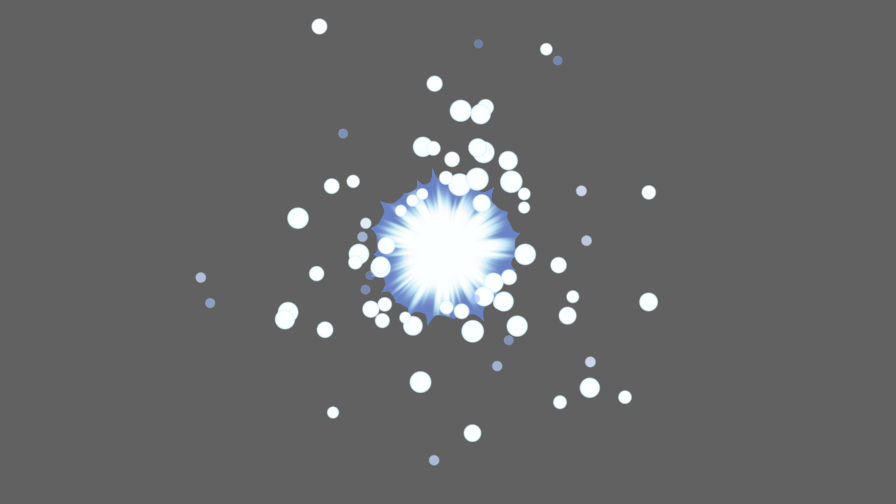
This background is drawn by a Shadertoy shader. Its source:

```glsl
// A white-blue energy burst with a ragged rim, throwing round sparks over flat grey.

#define BURST_CENTER vec2(-0.006, 0.006)
#define BURST_RADIUS 0.136
#define SPIKE_HEIGHT 0.026
#define RAY_DETAIL 8.0
#define SPARK_COUNT 76
#define SPARK_INNER 0.115
#define SPARK_SPREAD 0.40
#define SPARK_SIZE 0.023
#define GREY vec3(0.38)
#define DEEP_BLUE vec3(0.42, 0.53, 0.82)
#define PALE_CYAN vec3(0.76, 0.93, 1.0)
#define HOT_WHITE vec3(0.99, 1.0, 1.0)

float hash(vec2 p) {
    return fract(sin(dot(p, vec2(127.1, 311.7))) * 43758.5453);
}

float noise(vec2 p) {
    vec2 cell = floor(p);
    vec2 f = fract(p);
    f = f * f * (3.0 - 2.0 * f);
    float low = mix(hash(cell), hash(cell + vec2(1.0, 0.0)), f.x);
    float high = mix(hash(cell + vec2(0.0, 1.0)), hash(cell + 1.0), f.x);
    return mix(low, high, f.y);
}

// Concave scallops that meet in thin outward points.
float rimRadius(float angle) {
    float scallop = 1.0 - abs(sin(11.0 * angle + 0.9 * sin(3.0 * angle + 1.0)));
    float height = 0.6 + 0.4 * sin(7.0 * angle + 2.0);
    float sway = 0.004 * sin(5.0 * angle + 0.6);
    return BURST_RADIUS + sway + SPIKE_HEIGHT * height * scallop * scallop;
}

vec3 addBurst(vec3 color, vec2 p, float pixel) {
    float dist = length(p);
    float angle = atan(p.y, p.x);
    float rim = rimRadius(angle);

    // Noise sampled on the unit circle gives seamless radial streaks.
    vec2 dir = p / max(dist, 1e-4);
    float rays = 0.6 * noise(dir * RAY_DETAIL + 20.0)
               + 0.4 * noise(dir * RAY_DETAIL * 2.3 + 50.0);
    float flare = exp(-pow(angle / 0.12, 2.0));

    float reach = dist / BURST_RADIUS - 0.55 * (rays - 0.5) - 0.25 * flare;
    float heat = 1.0 - smoothstep(0.42, 1.02, reach);
    vec3 light = mix(DEEP_BLUE, PALE_CYAN, smoothstep(0.0, 0.6, heat));
    light = mix(light, HOT_WHITE, smoothstep(0.4, 0.9, heat));
    light = mix(light, HOT_WHITE, 1.0 - smoothstep(0.065, 0.095, dist));

    float cover = 1.0 - smoothstep(-pixel, pixel, dist - rim);
    return mix(color, light, cover * mix(0.88, 1.0, heat));
}

vec3 addSparks(vec3 color, vec2 p, float pixel) {
    for (int i = 0; i < SPARK_COUNT; i++) {
        float id = float(i);
        float spread = hash(vec2(id, 1.7));
        float size = hash(vec2(id, 5.3));

        // Golden-angle steps, gathered into three loose sectors.
        float angle = mod(id * 2.39996, 6.28319);
        angle += 0.2 * sin(3.0 * angle - 0.785);
        float orbit = SPARK_INNER + SPARK_SPREAD * pow(spread, 1.6);
        vec2 center = orbit * vec2(cos(angle), sin(angle));

        // Small sparks are fading: bluer, dimmer and softer.
        float life = smoothstep(0.05, 0.35, size);
        float radius = SPARK_SIZE * mix(0.38, 1.0, sqrt(size) * size);
        float d = length(p - center) - radius;
        float cover = 1.0 - smoothstep(-pixel, pixel, d);
        float inner = smoothstep(0.0, 0.25 * radius, -d);
        vec3 body = mix(DEEP_BLUE * 1.2, HOT_WHITE, life);
        vec3 tint = mix(mix(PALE_CYAN, body, 0.5), body, inner);
        color = mix(color, tint, cover * mix(0.45, 1.0, life));
    }
    return color;
}

void mainImage(out vec4 fragColor, in vec2 fragCoord) {
    float pixel = 1.0 / iResolution.y;
    vec2 p = (fragCoord - 0.5 * iResolution.xy) * pixel - BURST_CENTER;

    vec3 color = addBurst(GREY, p, pixel);
    color = addSparks(color, p, pixel);
    fragColor = vec4(color, 1.0);
}
```
